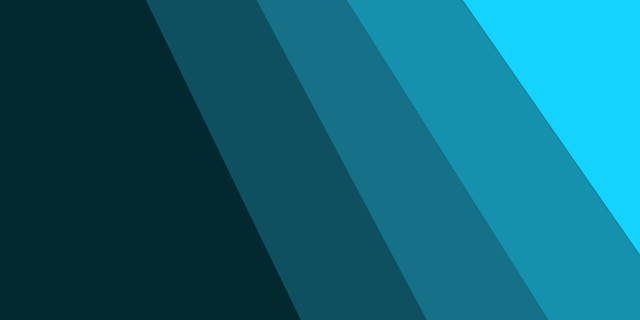
Write a Shadertoy shader that draws this background.

```glsl
// Five flat teal-to-cyan bands divided by slanted, fanning edges.

const vec3 NIGHT = vec3(0.012, 0.161, 0.188);
const vec3 DEEP  = vec3(0.055, 0.314, 0.373);
const vec3 TEAL  = vec3(0.084, 0.443, 0.529);
const vec3 SEA   = vec3(0.084, 0.569, 0.682);
const vec3 CYAN  = vec3(0.080, 0.831, 1.000);

// Horizontal offset from a slanted edge, positive on its right side.
float edgeOffset(vec2 uv, float bottomX, float topX) {
    return uv.x - mix(bottomX, topX, uv.y);
}

// Smooth coverage of the area right of an edge.
float coverage(float offset, float softness) {
    return clamp(offset / softness + 0.5, 0.0, 1.0);
}

// Lay a band over the base, with a faint dark seam just left of its edge.
vec3 layBand(vec3 base, vec3 band, float offset, float seam, float softness) {
    const float SEAM_WIDTH = 0.002;
    float seamMask = coverage(offset + SEAM_WIDTH, softness);
    vec3 shaded = mix(base, base * (1.0 - seam), seamMask);
    return mix(shaded, band, coverage(offset, softness));
}

void mainImage(out vec4 fragColor, in vec2 fragCoord) {
    vec2 uv = fragCoord / iResolution.xy;
    float softness = 1.3 / iResolution.x;

    // Bands stacked from left to right: bottom x, then top x of each edge.
    vec3 color = NIGHT;
    color = layBand(color, DEEP, edgeOffset(uv, 0.470, 0.228), 0.0, softness);
    color = layBand(color, TEAL, edgeOffset(uv, 0.667, 0.401), 0.0, softness);
    color = layBand(color, SEA,  edgeOffset(uv, 0.857, 0.542), 0.04, softness);
    color = layBand(color, CYAN, edgeOffset(uv, 1.071, 0.723), 0.15, softness);

    fragColor = vec4(color, 1.0);
}
```
